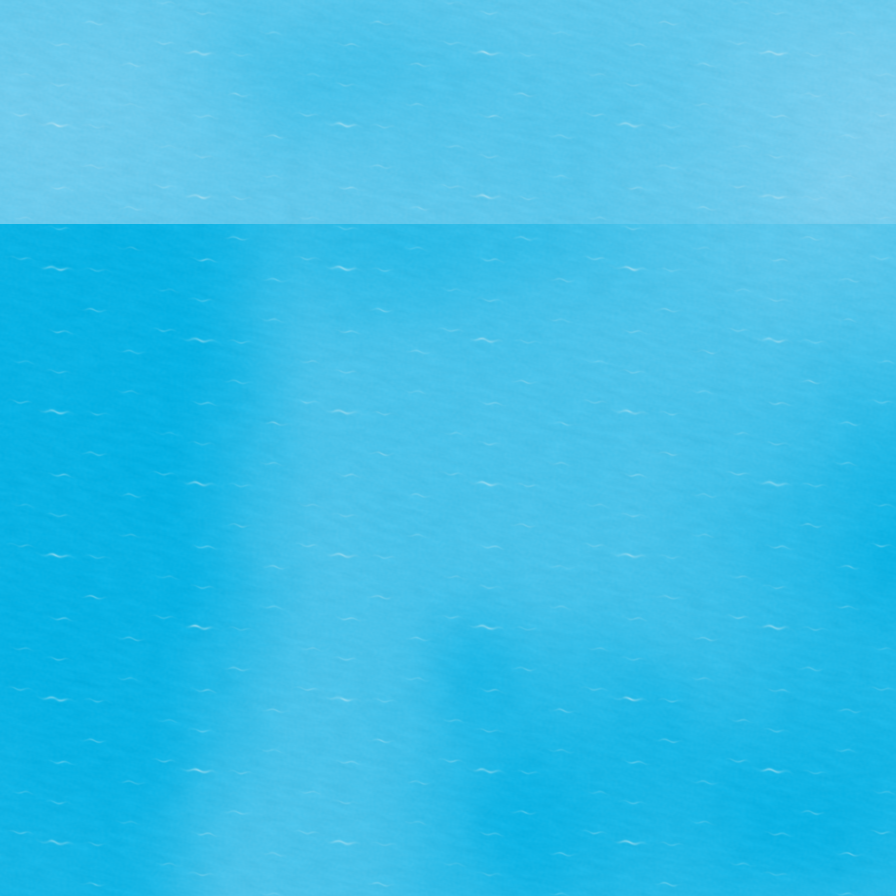
This texture is drawn by a Shadertoy shader. Its source:

```glsl
// Bright shallow water under a pale veil, with a lighter band along the top.
// Soft elliptical patches bent by gradient noise set the tint; a staggered
// lattice of thin wavelets and fine slanted ripples give the surface detail.

const vec3 DEEP_BLUE = vec3(0.01, 0.695, 0.892);
const vec3 PALE_BLUE = vec3(0.44, 0.80, 0.93);
const vec3 FOAM = vec3(0.74, 0.90, 0.95);
const float SEAM_Y = 0.75;            // lower edge of the light band
const float CELL = 0.1602;            // wavelet lattice spacing
const vec2 LATTICE_ANCHOR = vec2(0.0625, 0.8607);
const vec2 SCATTER_STEP = vec2(0.7549, 0.5698);
const int WAVELETS = 9;               // wavelets in each lattice cell
const vec2 WAVELET_SIZE = vec2(0.0125, 0.0016);
const float WAVELET_TILT = 0.09;
const float WARP = 0.035;             // bending of the patch outlines
const float RIPPLE = 0.045;
const float GRAIN = 0.07;

vec2 hashGradient(vec2 p) {
    vec3 q = fract(vec3(p.xyx) * vec3(0.1031, 0.1030, 0.0973));
    q += dot(q, q.yzx + 33.33);
    return fract((q.xx + q.yz) * q.zy) * 2.0 - 1.0;
}

float gradientNoise(vec2 p) {
    vec2 i = floor(p), f = fract(p);
    vec2 u = f * f * f * (f * (f * 6.0 - 15.0) + 10.0);
    vec2 e = vec2(1.0, 0.0);
    float a = dot(hashGradient(i), f);
    float b = dot(hashGradient(i + e.xy), f - e.xy);
    float c = dot(hashGradient(i + e.yx), f - e.yx);
    float d = dot(hashGradient(i + e.xx), f - e.xx);
    return mix(mix(a, b, u.x), mix(c, d, u.x), u.y);
}

float fbm(vec2 p) {
    float sum = 0.0, amplitude = 0.5;
    for (int i = 0; i < 4; i++) {
        sum += amplitude * gradientNoise(p);
        p = p * 2.03 + 17.3;
        amplitude *= 0.5;
    }
    return sum;
}

// Soft elliptical patch, 1 at its centre
float patchAt(vec2 p, vec2 centre, vec2 radius) {
    vec2 d = (p - centre) / radius;
    return exp(-dot(d, d));
}

// Veil of the main water: pale middle, deep left side and lower right
float lowerVeil(vec2 p) {
    float edge = mix(0.20, 0.275, smoothstep(0.0, 0.32, p.y));
    float veil = 0.60 * smoothstep(edge - 0.09, edge + 0.09, p.x);
    veil *= 1.0 - 0.95 * patchAt(p, vec2(1.04, 0.40), vec2(0.17, 0.19));
    veil *= 1.0 - 0.95 * patchAt(p, vec2(0.90, 0.10), vec2(0.26, 0.17));
    veil *= 1.0 - 0.90 * patchAt(p, vec2(0.60, 0.08), vec2(0.12, 0.16));
    veil *= 1.0 - 0.55 * patchAt(p, vec2(0.53, 0.24), vec2(0.06, 0.06));
    veil *= 1.0 - 0.40 * patchAt(p, vec2(0.72, 0.19), vec2(0.06, 0.06));
    veil *= 1.0 - 0.50 * patchAt(p, vec2(0.45, 0.74), vec2(0.20, 0.08));
    veil += 0.17 * patchAt(p, vec2(0.92, 0.73), vec2(0.17, 0.14));
    veil += 0.12 * patchAt(p, vec2(0.02, 0.02), vec2(0.15, 0.12));
    return veil + 0.06;
}

// Veil of the top band: brightest at the right, dimmer left of the middle
float upperVeil(vec2 p) {
    float veil = 0.86;
    veil += 0.25 * patchAt(p, vec2(1.0, 0.84), vec2(0.18, 0.16));
    veil += 0.14 * patchAt(p, vec2(0.05, 0.87), vec2(0.18, 0.14));
    veil -= 0.24 * patchAt(p, vec2(0.38, 0.92), vec2(0.13, 0.09));
    veil -= 0.10 * patchAt(p, vec2(0.62, 0.86), vec2(0.14, 0.12));
    return veil;
}

// Thin slanted foam strokes; each column of cells is shifted by half a cell
float wavelets(vec2 uv, float pixel) {
    float foam = 0.0;
    for (int k = 0; k < WAVELETS; k++) {
        float n = float(k);
        vec2 q = (uv - LATTICE_ANCHOR) / CELL - fract(n * SCATTER_STEP);
        float column = round(q.x);
        q.y += 0.5 * column;
        vec2 d = (q - vec2(column, round(q.y))) * CELL;
        d.y += WAVELET_TILT * d.x + 0.0012 * sin(d.x * 330.0 + n * 2.0);
        float strength = k == 0 ? 0.55 : 0.17 + 0.16 * fract(n * 0.618);
        float size = k == 0 ? 1.0 : 0.8;
        vec2 radius = max(WAVELET_SIZE * size, vec2(0.8 * pixel));
        foam += strength * patchAt(d, vec2(0.0), radius);
    }
    return foam * (0.85 + 0.9 * gradientNoise(uv * vec2(90.0, 160.0)));
}

void mainImage(out vec4 fragColor, in vec2 fragCoord) {
    vec2 uv = fragCoord / iResolution.xy;
    float pixel = 1.0 / iResolution.y;

    // Tint: warped patches on either side of a crisp seam
    vec2 bend = vec2(fbm(uv * 6.0), fbm(uv * 6.0 + 41.7));
    vec2 p = uv + 2.0 * WARP * bend;
    float band = smoothstep(-0.5 * pixel, 0.5 * pixel, uv.y - SEAM_Y);
    float veil = mix(lowerVeil(p), upperVeil(p), band);
    veil += 0.10 * fbm(uv * 9.0 + 8.0);

    // Surface: slanted ripples and fine grain
    vec2 slanted = vec2(uv.x, uv.y + 0.22 * uv.x);
    float ripple = fbm(slanted * vec2(38.0, 130.0));
    float grain = gradientNoise(uv * 260.0 + 3.7);
    vec3 colour = mix(DEEP_BLUE, PALE_BLUE, max(veil + GRAIN * grain, -0.05));
    colour += RIPPLE * ripple;
    colour = mix(colour, FOAM, clamp(wavelets(uv, pixel), 0.0, 0.8));

    fragColor = vec4(clamp(colour, 0.0, 1.0), 1.0);
}
```
